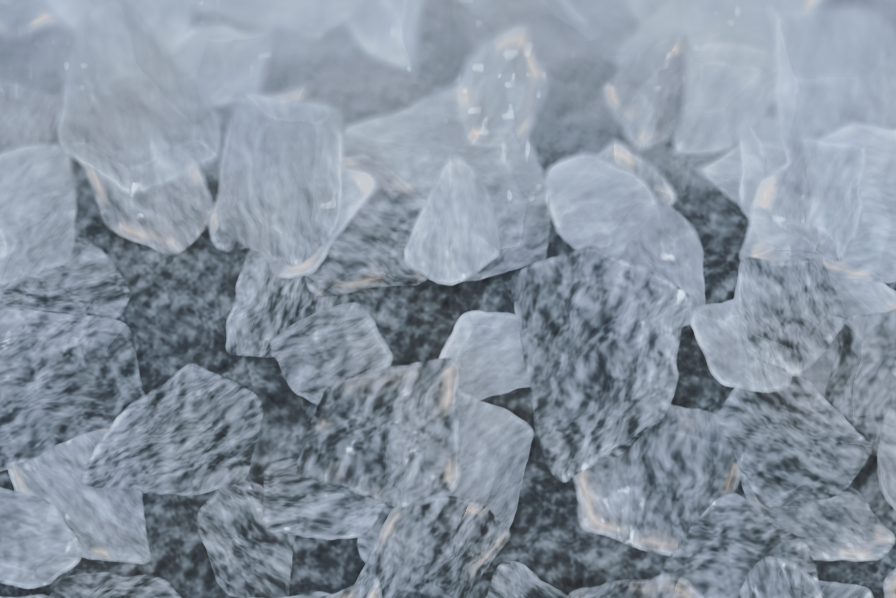
A Shadertoy shader for this texture:

```glsl
const int LAYERS = 4;
const int SIDES = 6;
const float TAU = 6.2831853;
const float CELL_SIZE = 0.30;        // spacing of the chunks, in canvas heights
const float CHUNK_RADIUS = 0.145;
const float CHUNK_SHARE = 0.84;      // part of the cells holding a chunk
const float OPACITY = 0.88;
const float SHARP_EDGE = 0.0025;
const float SOFT_EDGE = 0.016;
const float RELIEF = 3.6;
const float GAP_TONE = -1.7;
const vec2 LIGHT = vec2(-0.45, 0.89);
const vec3 WARM = vec3(0.88, 0.80, 0.73);
const vec3 GLINT = vec3(0.91, 0.94, 0.97);
const vec3 ICE[6] = vec3[6](
    vec3(0.24, 0.27, 0.30), vec3(0.36, 0.41, 0.45), vec3(0.48, 0.53, 0.58),
    vec3(0.57, 0.61, 0.67), vec3(0.64, 0.69, 0.75), vec3(0.75, 0.79, 0.84));
const float STOPS[6] = float[6](-2.2, -1.5, -0.85, -0.15, 0.7, 1.8);

float hash(vec2 p) {
    vec3 q = fract(vec3(p.xyx) * 0.1031);
    q += dot(q, q.yzx + 33.33);
    return fract((q.x + q.y) * q.z);
}

float noise(vec2 p) {
    vec2 i = floor(p), f = fract(p);
    f = f * f * (3.0 - 2.0 * f);
    return mix(mix(hash(i), hash(i + vec2(1, 0)), f.x),
               mix(hash(i + vec2(0, 1)), hash(i + vec2(1, 1)), f.x), f.y);
}

// Fractal noise around zero; gain sets how much fine grain remains
float fbm(vec2 p, float gain) {
    float sum = 0.0, amp = 0.5;
    for (int i = 0; i < 4; i++) {
        sum += amp * (noise(p) - 0.5);
        p = mat2(1.6, 1.2, -1.2, 1.6) * p + 17.3;
        amp *= gain;
    }
    return sum;
}

mat2 rotation(float a) {
    return mat2(cos(a), sin(a), -sin(a), cos(a));
}

// Faceted chunk: x = edge distance, y = facet light, z = crease, w = edge side
vec4 chunkShape(vec2 q, vec2 seed, float radius) {
    float d = -1.0, side = 0.0;
    float low = radius * 0.33, next = 1.0;
    float light = hash(seed + 3.7) - 0.5;
    float turn = hash(seed + 9.1) * TAU;
    for (int i = 0; i < SIDES; i++) {
        vec2 key = seed + float(i) * vec2(5.3, 2.9);
        float a = turn + (float(i) + 0.75 * hash(key)) * TAU / float(SIDES);
        vec2 dir = vec2(cos(a), sin(a));
        float edge = dot(q, dir) - radius * mix(0.65, 1.15, hash(key + 1.3));
        float slope = mix(0.4, 1.3, hash(key + 4.9));
        float h = -edge * slope;
        if (edge > d) side = dot(dir, LIGHT);
        float k = max(0.022 - abs(edge - d), 0.0);
        d = max(d, edge) + k * k / 0.088;
        if (h < low) {
            next = low;
            low = h;
            light = dot(dir, LIGHT) * slope;
        } else {
            next = min(next, h);
        }
    }
    return vec4(d, light, 1.0 - smoothstep(0.0, 0.010, next - low), side);
}

// Crumpled wet surface lit from one side
float crumple(vec2 q, float gain) {
    q += 0.5 * vec2(fbm(q * 0.6, 0.5), fbm(q * 0.6 + 31.0, 0.5));
    return fbm(q + LIGHT * 0.3, gain) - fbm(q, gain);
}

void mainImage(out vec4 fragColor, in vec2 fragCoord) {
    vec2 p = fragCoord / iResolution.y;
    float haze = smoothstep(0.5, 1.0, p.y);
    float edgeWidth = mix(SHARP_EDGE, SOFT_EDGE, haze);
    float gain = mix(0.78, 0.42, haze);
    float contrast = mix(1.0, 0.5, haze);
    vec2 warped = p + 0.035 * vec2(fbm(p * 9.0, 0.5), fbm(p * 9.0 + 7.0, 0.5));

    // Dark gaps between the chunks
    float tone = GAP_TONE + haze * 1.3 + 2.0 * fbm(p * 8.0, gain)
               + 3.0 * contrast * crumple(p * 20.0, gain);
    float warmth = 0.0;

    // Chunks, from back to front
    for (int layer = 0; layer < LAYERS; layer++) {
        float size = CELL_SIZE + 0.03 * float(layer);
        vec2 shift = float(layer) * vec2(0.173, 0.117) + 3.0;
        vec2 home = floor((warped + shift) / size);
        for (int n = 0; n < 9; n++) {
            vec2 cell = home + vec2(n % 3 - 1, 1 - n / 3);
            vec2 seed = cell + float(layer) * 41.0;
            if (hash(seed + 0.5) > CHUNK_SHARE) continue;
            vec2 jitter = vec2(hash(seed + 11.0), hash(seed + 23.0)) - 0.5;
            vec2 q = warped + shift - (cell + 0.5 + 0.65 * jitter) * size;
            q = rotation(hash(seed + 6.1) * TAU) * q * vec2(1.0, 1.0);
            q.y *= mix(1.0, 1.45, hash(seed + 8.3));
            float radius = CHUNK_RADIUS * mix(0.65, 1.2, hash(seed + 2.2));
            vec4 shape = chunkShape(q, seed, radius);
            float d = shape.x;
            if (d > 0.08) continue;
            tone -= 0.35 * contrast * exp(-max(d, 0.0) / 0.016);
            float cover = 1.0 - smoothstep(-edgeWidth, edgeWidth, d);
            if (cover <= 0.0) continue;

            float clear = clamp(hash(seed + 14.7) + 0.25 - 0.5 * p.y, 0.0, 1.0);
            float body = mix(0.75, -0.75, clear) + 0.45 * shape.y * contrast;
            body += 1.5 * fbm(q * 11.0 + seed, gain);
            body += RELIEF * contrast * mix(0.5, 1.2, clear)
                  * crumple(q * vec2(16.0, 23.0) + seed * 3.0, gain);
            float broken = smoothstep(0.35, 0.75, noise(q * 24.0 + seed));
            body += shape.z * contrast * (broken - 0.3) * 0.8;
            float rim = exp(-abs(d + 0.006) / mix(0.004, 0.012, haze));
            body += rim * contrast * (0.3 + 0.8 * broken + 0.5 * shape.w);
            float band = exp(-abs(d + 0.018) / 0.010) * broken
                       * step(0.72, hash(seed + 19.0)) * smoothstep(0.0, 0.6, abs(shape.w));
            body += band * 0.9;
            tone = mix(tone, body, cover * OPACITY);
            warmth = mix(warmth, band, cover);
        }
    }

    // Tone to ice colours, lighter towards the back
    tone += mix(-0.1, 0.35, smoothstep(0.1, 1.0, p.y));
    vec3 color = ICE[0] * clamp(1.0 + 0.3 * (tone - STOPS[0]), 0.6, 1.0);
    for (int i = 1; i < 6; i++) {
        float t = (tone - STOPS[i - 1]) / (STOPS[i] - STOPS[i - 1]);
        color = mix(color, ICE[i], clamp(t, 0.0, 1.0));
    }
    color += vec3(-0.03, 0.0, 0.04) * fbm(p * 5.0 + 50.0, 0.5);

    // Warm edges and small glints
    color = mix(color, WARM, 0.5 * clamp(warmth, 0.0, 1.0));
    float spark = smoothstep(0.72, 0.95, noise(warped * vec2(75.0, 55.0)))
                * smoothstep(0.55, 0.8, noise(p * 9.0 + 4.0)) * contrast;
    color = mix(color, GLINT, 0.7 * spark * smoothstep(-0.8, 0.8, tone));
    fragColor = vec4(clamp(color, 0.0, 1.0), 1.0);
}
```
